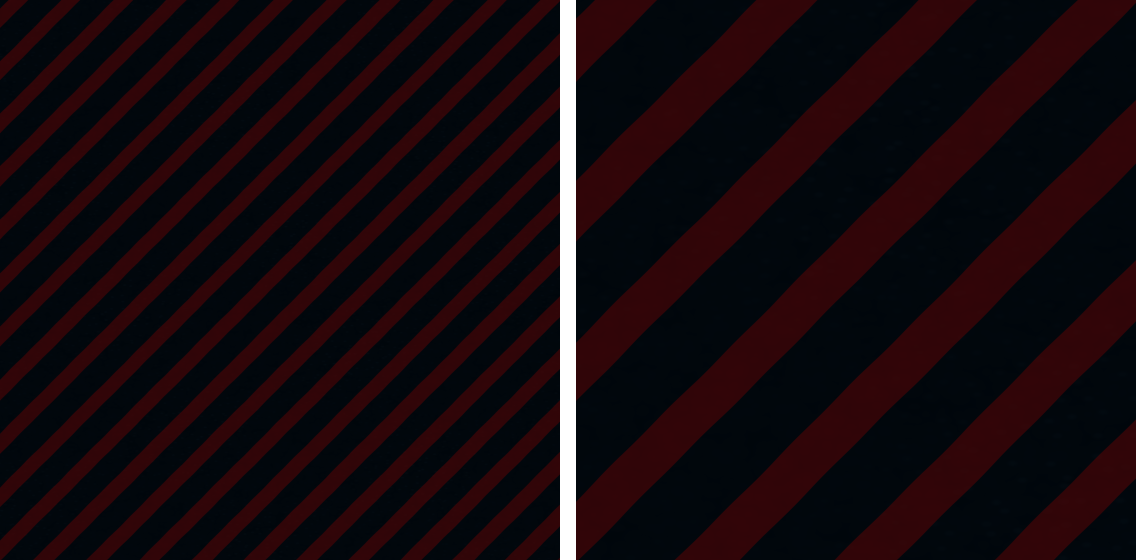
Left, the full canvas; right, a detail of the centre.
Reproduce this pattern procedurally as a Shadertoy shader.

```glsl
const float PERIOD = 0.0944;      // stripe spacing along the canvas edge
const float FIRST_STRIPE = 0.0326;
const vec3 NAVY = vec3(0.002, 0.026, 0.047);
const vec3 MAROON = vec3(0.190, 0.020, 0.031);

vec2 hash22(vec2 p) {
    vec3 q = fract(p.xyx * vec3(0.1031, 0.1030, 0.0973));
    q += dot(q, q.yzx + 33.33);
    return fract((q.xx + q.yz) * q.zy);
}

// Distance to the nearest scattered feature point
float cellular(vec2 p) {
    vec2 cell = floor(p), local = fract(p);
    float nearest = 2.0;
    for (int y = -1; y <= 1; y++)
    for (int x = -1; x <= 1; x++) {
        vec2 neighbour = vec2(x, y);
        vec2 delta = neighbour + hash22(cell + neighbour) - local;
        nearest = min(nearest, dot(delta, delta));
    }
    return sqrt(nearest);
}

// Stripe centre with a slow drift across the set
float stripeCentre(float index) {
    float phase = index * 0.314;
    float drift = 0.0033 * (1.0 - cos(phase)) - 0.0024 * sin(phase);
    return FIRST_STRIPE + index * PERIOD + drift;
}

// Half width grows gently and varies between stripes
float stripeHalfWidth(float index) {
    return 0.0173 + 0.0001 * index + 0.0007 * cos((index - 7.0) * 1.57);
}

float edgeWobble(float along, float index) {
    return 0.0003 * (sin(along * 29.0 + index * 2.3) + sin(along * 83.0 - index * 4.1));
}

// Signed perpendicular distance to the nearest diagonal stripe
float stripeDistance(float across, float along) {
    float index = floor((across - FIRST_STRIPE) / PERIOD + 0.5);
    float offset = across - stripeCentre(index) + edgeWobble(along, index);
    return (abs(offset) - stripeHalfWidth(index)) * 0.7071;
}

// Faint cloth mottling at two scales
float mottling(vec2 uv) {
    float coarse = cellular(uv * vec2(38.0, 52.0));
    float fine = cellular(uv * vec2(105.0, 150.0) + 7.0);
    return 0.55 * (0.5 - coarse) + 0.45 * (0.5 - fine);
}

// Sparse pale flecks, gathered in loose patches
float flecks(vec2 uv) {
    float patches = 0.5 + 0.25 * (sin(uv.x * 17.0 + uv.y * 9.0) + sin(uv.y * 23.0 - uv.x * 11.0));
    float speck = 1.0 - smoothstep(0.04, 0.22, cellular(uv * vec2(48.0, 85.0) + 19.0));
    return speck * patches;
}

void mainImage(out vec4 fragColor, in vec2 fragCoord) {
    vec2 uv = fragCoord / iResolution.y;
    float pixel = 1.0 / iResolution.y;

    // Diagonal stripes
    float dist = stripeDistance(uv.x + 1.0 - uv.y, uv.x + uv.y);
    float stripe = 1.0 - smoothstep(-0.7 * pixel, 0.7 * pixel, dist);
    vec3 color = mix(NAVY, MAROON, stripe);

    // Surface wear
    float grain = mottling(uv);
    color *= 1.0 + mix(0.22, 0.10, stripe) * grain;
    color += vec3(0.008, 0.012, 0.014) * flecks(uv) * mix(1.0, 0.4, stripe);

    fragColor = vec4(color, 1.0);
}
```
